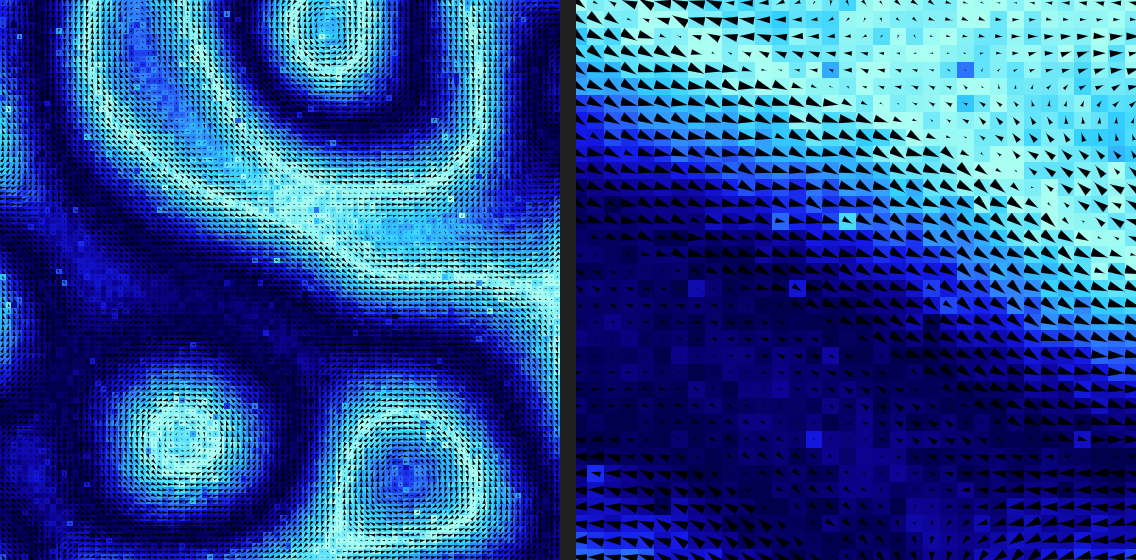
Left: the whole. Right: its middle third, enlarged.
Reproduce this pattern procedurally as a WebGL 2 fragment shader.

```glsl
#version 300 es
precision highp float;

#define CELLS 100.0        // grid cells across the canvas height
#define SWIRL_SCALE 2.25   // noise lattice cells across the canvas
#define BAND_PHASE 12.0    // how many bands the noise folds into
#define BAND_EDGE 0.97     // 0 gives sine bands, 1 gives linear ramps
#define SPECKLE 0.12       // brightness jitter of every cell
#define OUTLIERS 0.035     // share of cells with a stray brightness
#define FULL_SLOPE 9.0     // field slope that gives a full-size arrow
#define ARROW_HALF 0.49    // half length of an arrow, in cells
#define ARROW_WIDTH 0.27   // half width of its base, in cells

uniform vec2 u_resolution;
out vec4 fragColor;

const float TAU = 6.28318;
const vec3 ARROW_COLOR = vec3(0.0, 0.005, 0.02);
const vec3 PALETTE[6] = vec3[6](
    vec3(0.00, 0.00, 0.30),
    vec3(0.05, 0.01, 0.57),
    vec3(0.08, 0.10, 0.92),
    vec3(0.19, 0.50, 1.00),
    vec3(0.20, 0.82, 1.00),
    vec3(0.66, 1.00, 0.95));

float hash(vec2 p) {
    return fract(sin(dot(p, vec2(12.9898, 78.233))) * 43758.5);
}

// Dot product of a random unit gradient with the offset from its corner
float cornerSlope(vec2 corner, vec2 offset) {
    float angle = TAU * hash(corner + 7.0);
    return dot(vec2(cos(angle), sin(angle)), offset);
}

float gradientNoise(vec2 p) {
    vec2 i = floor(p), f = p - i;
    vec2 u = f * f * f * (f * (f * 6.0 - 15.0) + 10.0);
    vec2 e = vec2(1.0, 0.0);
    return mix(mix(cornerSlope(i, f), cornerSlope(i + e.xy, f - e.xy), u.x),
               mix(cornerSlope(i + e.yx, f - e.yx), cornerSlope(i + e.xx, f - e.xx), u.x),
               u.y);
}

// Rounded triangle-wave bands between -1 and 1
float bandField(vec2 p) {
    mat2 tilt = mat2(0.87, 0.49, -0.49, 0.87);
    float phase = BAND_PHASE * gradientNoise(tilt * p * SWIRL_SCALE + 3.4);
    return asin(BAND_EDGE * sin(phase)) / asin(BAND_EDGE);
}

vec2 fieldGradient(vec2 p) {
    vec2 e = vec2(0.006, 0.0);
    return vec2(bandField(p + e.xy) - bandField(p - e.xy),
                bandField(p + e.yx) - bandField(p - e.yx)) / (2.0 * e.x);
}

vec3 palette(float t) {
    float x = clamp(t, 0.0, 1.0) * 5.0;
    int k = min(int(x), 4);
    return mix(PALETTE[k], PALETTE[k + 1], x - float(k));
}

// Signed distance to a wedge with its tip along +x
float wedgeDistance(vec2 q, float halfLength, float halfBase) {
    vec2 normal = normalize(vec2(halfBase, 2.0 * halfLength));
    float side = dot(normal, vec2(q.x - halfLength, abs(q.y)));
    return max(side, -q.x - halfLength);
}

void main() {
    vec2 grid = gl_FragCoord.xy / u_resolution.y * CELLS;
    vec2 cell = floor(grid);
    vec2 local = grid - cell - 0.5;
    vec2 center = (cell + 0.5) / CELLS;

    // Cell brightness: bands, fine speckle and rare strays
    float jitter = hash(cell + 0.31) + hash(cell + 17.7) - 1.0;
    float stray = step(hash(cell + 41.3), OUTLIERS);
    float level = 0.5 + 0.48 * bandField(center);
    level += jitter * mix(SPECKLE, 0.45, stray);

    // Arrow follows the contour lines and shrinks where the field is flat
    vec2 slope = fieldGradient(center);
    float size = clamp(length(slope) / FULL_SLOPE, 0.16, 1.0) * mix(1.0, 0.6, stray);
    float angle = atan(-slope.x, slope.y + 1e-5) + 0.4 * (hash(cell + 63.1) - 0.5);
    vec2 along = vec2(cos(angle), sin(angle));
    vec2 q = vec2(dot(local, along), dot(local, vec2(-along.y, along.x)));

    float pixel = CELLS / u_resolution.y;
    float d = wedgeDistance(q, ARROW_HALF * size, ARROW_WIDTH * size);
    float arrow = clamp(0.5 - d / pixel, 0.0, 1.0);

    fragColor = vec4(mix(palette(level), ARROW_COLOR, arrow), 1.0);
}
```
